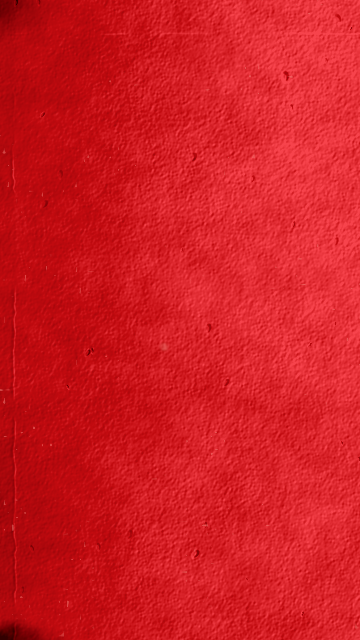
Reproduce this texture procedurally as a Shadertoy shader.

```glsl
// Red painted plaster wall: fine leathery relief, small pits, ragged seams and uneven light.
#define GRAIN_FREQ 172.0
#define GRAIN_DEPTH 0.185
#define CLOUD_DEPTH 0.17
#define PIT_COUNT 32
#define PIT_SIZE 0.0090
#define SEAM_X 0.040
#define SEAM_TOP 0.092
#define DEEP_RED vec3(0.56, 0.012, 0.03)
#define MID_RED vec3(0.76, 0.04, 0.06)
#define LIGHT_RED vec3(0.91, 0.20, 0.23)
#define PALE vec3(0.96, 0.50, 0.47)

float hash(vec2 p) {
    vec3 q = fract(p.xyx * 0.1031);
    q += dot(q, q.yzx + 33.33);
    return fract((q.x + q.y) * q.z);
}

float noise(vec2 p) {
    vec2 i = floor(p), f = fract(p);
    f = f * f * (3.0 - 2.0 * f);
    return mix(mix(hash(i), hash(i + vec2(1, 0)), f.x),
               mix(hash(i + vec2(0, 1)), hash(i + vec2(1, 1)), f.x), f.y);
}

float fbm(vec2 p) {
    float sum = 0.0, amp = 0.5;
    for (int i = 0; i < 4; i++) {
        sum += amp * noise(p);
        p = mat2(0.8, 0.6, -0.6, 0.8) * p * 2.03 + 17.0;
        amp *= 0.5;
    }
    return sum;
}

// Surface height of the rolled paint: two turned grids hide each other's rows
float relief(vec2 p) {
    vec2 q = p * GRAIN_FREQ;
    vec2 a = mat2(0.88, 0.47, -0.47, 0.88) * q * vec2(1.0, 0.85);
    vec2 b = mat2(0.80, -0.60, 0.60, 0.80) * q * 0.9 + 71.0;
    return 0.6 * noise(a) + 0.6 * noise(b) + 0.45 * noise(a * 0.55 + 5.0);
}

vec3 paint(float tone) {
    float low = clamp((tone - DEEP_RED.r) / (MID_RED.r - DEEP_RED.r), -1.8, 1.0);
    float high = clamp((tone - MID_RED.r) / (LIGHT_RED.r - MID_RED.r), 0.0, 1.4);
    return max(mix(DEEP_RED, MID_RED, low) + high * (LIGHT_RED - MID_RED), 0.0);
}

// Tilted oval dents: x holds the shadow, y the lit rim
vec2 pits(vec2 p, float height) {
    vec2 marks = vec2(0);
    for (int i = 0; i < PIT_COUNT; i++) {
        float id = float(i);
        vec2 seed = vec2(id * 7.3, 3.1);
        vec2 center = vec2(hash(seed), hash(seed + 11.0) * height);
        float angle = 1.3 * (hash(seed + 23.0) - 0.35);
        float c = cos(angle), s = sin(angle);
        float big = hash(seed + 37.0);
        float size = PIT_SIZE * mix(0.75, 1.9, big * big * big);
        vec2 q = mat2(c, s, -s, c) * (p - center) / size;
        q.x *= mix(2.4, 1.5, big * big);
        float strength = mix(0.3, 1.0, hash(seed + 51.0));
        float hollow = smoothstep(1.0, 0.6, length(q)) * smoothstep(0.55, 1.0, length(q + vec2(0.55, 0.35)));
        marks.x += strength * hollow;
        marks.y += strength * smoothstep(0.5, 0.1, abs(length(q) - 1.0))
                 * smoothstep(0.2, -0.7, q.x + 0.5 * q.y);
    }
    return marks;
}

void mainImage(out vec4 fragColor, in vec2 fragCoord) {
    vec2 p = fragCoord / iResolution.x;
    float height = iResolution.y / iResolution.x;
    float fromTop = height - p.y;
    float pixel = 1.0 / iResolution.x;

    // Broad light: dim at the left and lower middle, brightest at the upper right
    float tone = 0.704 + 0.165 * smoothstep(-0.05, 0.9, p.x);
    tone += 0.055 * smoothstep(0.9, 0.1, length((p - vec2(0.78, 0.70 * height)) * vec2(1.0, 0.8)));
    tone -= 0.030 * smoothstep(0.45, 0.0, length((p - vec2(0.36, 0.43 * height)) * vec2(0.9, 1.3)));
    tone += CLOUD_DEPTH * (fbm(p * vec2(2.6, 3.2) + 4.0) - 0.46);
    tone += 0.055 * (noise(p * 20.0) - 0.5) + 0.04 * (noise(p * 42.0 + 13.0) - 0.5);

    // Fine relief lit from the side, rougher in patches
    vec2 toLight = vec2(-0.0027, 0.0020);
    float slope = relief(p) - relief(p + toLight);
    float rough = mix(0.65, 1.05, smoothstep(0.0, 0.45, p.x)) * mix(0.6, 1.4, fbm(p * 5.0 + 30.0));
    tone += GRAIN_DEPTH * rough * slope;

    // Ragged vertical seam with a darker strip beside it, and a faint one on top
    float wobble = 0.012 * (fbm(vec2(p.y * 9.0, 2.0)) - 0.47) + 0.006 * (noise(vec2(p.y * 55.0, 8.0)) - 0.5);
    float side = p.x - SEAM_X - wobble;
    float top = fromTop - SEAM_TOP - 0.014 * (fbm(vec2(p.x * 9.0, 6.0)) - 0.47);
    float sidePatch = smoothstep(0.2, 0.65, noise(vec2(p.y * 14.0, 1.0)));
    float topPatch = smoothstep(0.3, 0.7, noise(vec2(p.x * 16.0, 5.0)));
    float line = 0.0018 + pixel;
    tone -= 0.02 * smoothstep(0.004, -0.004, side);
    tone += 0.15 * sidePatch * smoothstep(line, 0.0, abs(side));
    tone -= 0.07 * sidePatch * smoothstep(line * 1.5, 0.0, abs(side + 0.005));
    tone += 0.08 * topPatch * smoothstep(line, 0.0, abs(top));

    // Shaded corners on the left
    tone -= 0.22 * smoothstep(0.17, 0.0, length(vec2(p.x, fromTop * 1.4)));
    tone -= 0.50 * smoothstep(0.14, 0.0, length(vec2(p.x * 0.75, p.y * 1.9)) + 0.05 * (fbm(p * 30.0) - 0.5));

    // Dents, then chipped specks and one worn spot
    vec2 dent = pits(p, height);
    tone += 0.12 * dent.y - 0.40 * min(dent.x, 1.0);
    vec3 color = paint(tone);
    float chips = smoothstep(0.91, 0.97, noise(p * 85.0 + 60.0)) * smoothstep(0.62, 0.8, noise(p * 9.0 + 3.0));
    float worn = smoothstep(0.018, 0.002, length(p - vec2(0.456, 0.458 * height)));
    color = mix(color, PALE, 0.5 * chips + 0.5 * worn * (0.5 + noise(p * 140.0)));
    fragColor = vec4(clamp(color, 0.0, 1.0), 1.0);
}
```
